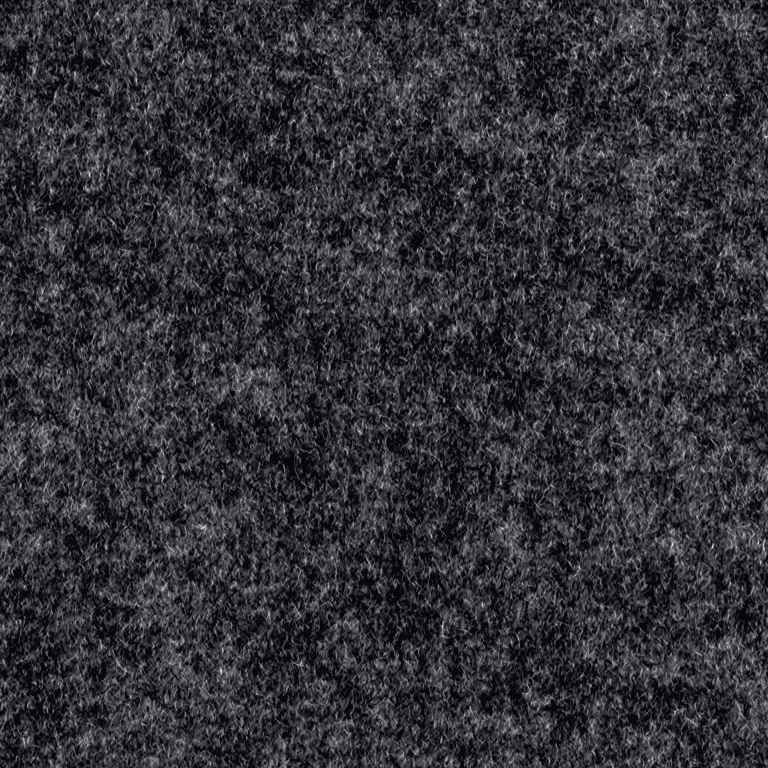
A WebGL 2 fragment shader for this texture:

```glsl
#version 300 es
precision highp float;

#define FIBRE_CELLS 130.0
#define FIBRES_PER_CELL 4
#define FIBRE_WIDTH 0.001
#define FIBRE_GAIN 1.65
#define FIBRE_SPREAD 1.2
#define BROAD_GAIN 0.2
#define BLOTCH_GAIN 0.36
#define CLUMP_GAIN 0.4
#define GRAIN_GAIN 0.52
#define MEAN_TONE 0.18
#define CONTRAST 0.119
#define COOL_TINT vec3(0.0, 0.001, 0.023)

uniform vec2 u_resolution;
out vec4 fragColor;

float hash(vec2 p) {
    return fract(sin(dot(p, vec2(127.1, 311.7))) * 43758.5453);
}

vec4 hash4(vec2 p) {
    return vec4(hash(p), hash(p + 19.19), hash(p + 47.53), hash(p + 83.71));
}

mat2 rotation(float angle) {
    float c = cos(angle), s = sin(angle);
    return mat2(c, s, -s, c);
}

// Value noise, scaled to zero mean and about unit deviation
float unitNoise(vec2 p) {
    vec2 i = floor(p), f = fract(p);
    f = f * f * (3.0 - 2.0 * f);
    float low = mix(hash(i), hash(i + vec2(1, 0)), f.x);
    float high = mix(hash(i + vec2(0, 1)), hash(i + vec2(1, 1)), f.x);
    return (mix(low, high, f.y) - 0.5) / 0.214;
}

// Sum of short wavy fibres, mostly upright; share is the fraction that shows
float fibreLayer(vec2 uv, float cells, int perCell, vec2 toneRange, float share) {
    vec2 p = uv * cells;
    vec2 home = floor(p);
    float width = max(FIBRE_WIDTH, 0.5 / u_resolution.y) * cells;
    float total = 0.0;
    for (int y = -1; y <= 1; y++)
    for (int x = -1; x <= 1; x++)
    for (int k = 0; k < perCell; k++) {
        vec2 cell = home + vec2(x, y);
        vec2 seed = cell + vec2(37.7, 91.3) * float(k) + cells;
        vec4 place = hash4(seed);
        vec4 form = hash4(seed + 131.9);
        if (form.w > share) continue;

        float angle = (place.z + place.w - 1.0) * FIBRE_SPREAD;
        vec2 q = rotation(angle) * (p - cell - place.xy);
        float along = q.y / mix(0.5, 0.95, form.x);
        float wave = 0.17 * sin(2.5 * q.y + 6.2832 * form.y);
        float across = (q.x - wave) / width;
        float taper = max(1.0 - along * along, 0.0);
        total += mix(toneRange.x, toneRange.y, form.z) * taper * exp(-across * across);
    }
    return total;
}

void main() {
    vec2 uv = gl_FragCoord.xy / u_resolution.y;

    // Uneven nap: broad shading, blotches and small tufts
    vec2 warp = 0.005 * vec2(unitNoise(uv * 55.0 + 7.0), unitNoise(uv * 55.0 + 61.0));
    float nap = BROAD_GAIN * unitNoise(rotation(0.4) * uv * 10.0);
    nap += BLOTCH_GAIN * unitNoise(rotation(0.7) * (uv + warp) * 48.0 + 13.0);
    nap += CLUMP_GAIN * unitNoise(rotation(0.2) * (uv + 0.5 * warp) * vec2(150.0, 105.0) + 29.0);

    // Fine grain, slightly stretched upright
    nap += GRAIN_GAIN * unitNoise(rotation(0.15) * uv * vec2(430.0, 310.0) + 5.0);

    // Dense body fibres, then pale glints and a few long loose hairs
    float fibres = FIBRE_GAIN * fibreLayer(uv, FIBRE_CELLS, FIBRES_PER_CELL, vec2(-0.8, 1.3), 1.0);
    fibres -= 0.28;
    fibres += fibreLayer(uv, 64.0, 1, vec2(0.8, 2.6), 0.22);
    fibres += fibreLayer(uv + 0.37, 30.0, 1, vec2(0.8, 2.4), 0.06);

    float tone = max(MEAN_TONE + CONTRAST * (nap + fibres), 0.022);
    fragColor = vec4(min(vec3(tone) + COOL_TINT, 0.85), 1.0);
}
```
